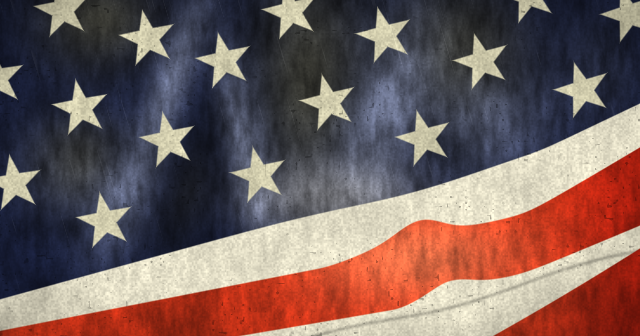
A Shadertoy shader for this background:

```glsl
// A weathered cloth: pale stars on dark blue folds above waving red and cream bands.
// Band edges are curves y(x), stars are bent rows of a five-pointed distance
// function, and layered value noise adds stains, weave, specks and scratches.

const float WIDTH = 7.68;          // canvas width in scene units
const float STAR_RADIUS = 0.35;
const float STAR_INNER = 0.40;     // inner radius relative to the tips
const float WEAR = 0.55;           // strength of the stains
const float GRAIN = 0.16;          // strength of the fine grain
const vec3 NAVY = vec3(0.075, 0.095, 0.18);
const vec3 OLIVE = vec3(0.19, 0.19, 0.17);
const vec3 HAZE = vec3(0.43, 0.46, 0.56);
const vec3 MIST = vec3(0.57, 0.57, 0.58);
const vec3 SOOT = vec3(0.055, 0.06, 0.075);
const vec3 CREAM = vec3(0.87, 0.85, 0.76);
const vec3 RED = vec3(0.75, 0.19, 0.09);
const vec3 CORAL = vec3(0.90, 0.46, 0.30);
const vec3 BLOOD = vec3(0.55, 0.08, 0.04);

// Star rows: first centre, then step to the next star
const vec4 ROWS[5] = vec4[5](
    vec4(0.17, 1.83, 1.09, -0.45), vec4(-0.04, 3.09, 1.05, -0.387),
    vec4(0.75, 3.91, 1.085, -0.385), vec4(3.49, 3.89, 1.167, -0.313),
    vec4(6.34, 4.09, 1.21, -0.23));
const int ROW_COUNT[5] = int[5](2, 4, 5, 4, 2);

float hash(vec2 p) {
    vec3 q = fract(p.xyx * 0.1031);
    q += dot(q, q.yzx + 33.33);
    return fract((q.x + q.y) * q.z);
}

float noise(vec2 p) {
    vec2 i = floor(p), f = fract(p);
    f = f * f * (3.0 - 2.0 * f);
    return mix(mix(hash(i), hash(i + vec2(1, 0)), f.x),
               mix(hash(i + vec2(0, 1)), hash(i + vec2(1, 1)), f.x), f.y);
}

float fbm(vec2 p) {
    float sum = 0.0, amp = 0.5;
    for (int i = 0; i < 5; i++) {
        sum += amp * noise(p);
        p = mat2(1.6, 1.2, -1.2, 1.6) * p + 7.3;
        amp *= 0.5;
    }
    return sum;
}

// Soft leaning ellipse
float glow(vec2 p, vec2 centre, vec2 radii, float lean) {
    vec2 q = p - centre;
    q.x -= lean * q.y;
    q /= radii;
    return exp(-dot(q, q));
}

float bump(float x, float centre, float width) {
    float t = (x - centre) / width;
    return exp(-t * t);
}

float ramp(float x) { return 0.5 * (x + sqrt(x * x + 0.05)); }

// Signed distance to the edge lines of a star
float starDistance(vec2 q, float tilt) {
    const float SECTOR = 0.628319;
    float a = abs(mod(atan(q.x, q.y) + tilt + SECTOR, 2.0 * SECTOR) - SECTOR);
    vec2 tip = vec2(0.0, STAR_RADIUS);
    vec2 side = STAR_RADIUS * STAR_INNER * vec2(sin(SECTOR), cos(SECTOR)) - tip;
    return dot(length(q) * vec2(sin(a), cos(a)) - tip, normalize(vec2(-side.y, side.x)));
}

float starField(vec2 p) {
    float d = 10.0;
    for (int r = 0; r < 5; r++) {
        for (int k = 0; k < ROW_COUNT[r]; k++) {
            float t = float(k);
            vec2 c = ROWS[r].xy + t * ROWS[r].zw;
            c += t * (t - float(ROW_COUNT[r] - 1)) * vec2(0.02, -0.015);
            c += vec2(-0.15, 0.10) * glow(c, vec2(2.86, 3.2), vec2(0.4), 0.0);
            d = min(d, starDistance(p - c, 0.16 + 0.02 * c.x));
        }
    }
    return d;
}

// Folded dark field with hazy streaks of light
vec3 fieldColour(vec2 p) {
    float olive = glow(p, vec2(1.2, 3.8), vec2(0.75, 0.6), 0.0)
        + glow(p, vec2(3.7, 3.1), vec2(0.7, 1.5), 0.0)
        + glow(p, vec2(5.5, 3.4), vec2(0.8, 0.9), 0.0)
        + glow(p, vec2(0.95, 2.1), vec2(0.5, 0.5), 0.0);
    vec3 c = mix(NAVY, OLIVE, min(olive, 1.0));
    float haze = 0.75 * glow(p, vec2(2.08, 3.1), vec2(0.23, 1.0), 0.33)
        + 0.85 * glow(p, vec2(2.93, 2.3), vec2(0.23, 1.05), -0.2)
        + 0.75 * glow(p, vec2(4.6, 2.55), vec2(0.45, 1.1), 0.33)
        + 0.45 * glow(p, vec2(5.9, 2.5), vec2(0.75, 0.7), 0.0)
        + 0.55 * glow(p, vec2(1.5, 1.7), vec2(0.4, 0.8), 0.3)
        + 0.25 * glow(p, vec2(0.7, 2.0), vec2(0.6, 0.6), 0.0)
        + 0.22 * glow(p, vec2(7.2, 3.2), vec2(0.5, 0.7), 0.0);
    c = mix(c, HAZE, min(haze, 0.9));
    c = mix(c, SOOT, 0.85 * glow(p, vec2(2.25, 1.75), vec2(0.32, 0.85), 0.25));
    return mix(c, MIST, 0.75 * glow(p, vec2(4.05, 1.65), vec2(1.0, 0.42), 0.0));
}

void mainImage(out vec4 fragColor, in vec2 fragCoord) {
    float px = WIDTH / iResolution.x;
    vec2 p = fragCoord * px;
    float x = p.x;
    float stain = fbm(p * 2.2), weave = fbm(p * vec2(13.0, 4.0)), grain = noise(p * 48.0);

    // Band edges from top to bottom
    float e1 = 0.44 + 0.275 * x - 0.08 * bump(x, 5.0, 1.1) + 0.2 * ramp(x - 6.5);
    float e2 = 0.06 + 0.195 * x + 0.15 * smoothstep(3.8, 4.9, x)
        + 0.19 * bump(x, 5.05, 0.36) + 0.4 * ramp(x - 6.3);
    float e3 = -0.49 + 0.17 * x + 0.15 * smoothstep(4.7, 5.4, x)
        + 0.08 * bump(x, 5.45, 0.3) + 0.25 * ramp(x - 6.25);
    float e4 = -0.01 + (x - 5.9) * (0.56 + 0.02 * (x - 5.9));
    vec4 below = smoothstep(-px, px, vec4(e1, e2, e3, e4) - p.y);

    // Cloth colours
    vec3 field = fieldColour(p) * (1.0 + 1.5 * WEAR * (stain + weave - 0.97));
    vec3 cream = CREAM * (1.0 + 0.35 * WEAR * (stain + weave - 1.0));
    vec3 red = mix(RED, CORAL, 0.85 * glow(p, vec2(5.0, 0.95), vec2(1.3, 0.6), 0.0));
    red = mix(red, BLOOD, smoothstep(6.3, 7.7, x) * 0.75);
    red *= 1.0 + WEAR * (stain + weave - 1.0) - 0.2 * bump(x, 2.3, 0.7);
    cream *= 1.0 - 0.22 * bump(p.y, 0.27 * x - 1.07 + 0.05 * sin(x * 2.0), 0.025);

    // Layers
    float stars = 1.0 - smoothstep(-px, px, starField(p));
    vec3 col = mix(field, cream * vec3(0.93, 0.93, 0.88), stars);
    col = mix(col, cream, below.x);
    col = mix(col, red, below.y);
    col = mix(col, cream, below.z);
    col = mix(col, red, below.w);

    // Specks, scratches, grain and darkened corners
    float speck = smoothstep(0.82, 0.95, noise(p * 27.0)) * smoothstep(0.45, 0.7, stain);
    float scratch = smoothstep(0.9, 1.0, noise(vec2(p.x * 30.0 + p.y * 9.0, p.y * 1.5)));
    col *= (1.0 - 0.3 * speck) * (1.0 + GRAIN * (grain - 0.5));
    col += 0.045 * scratch * (1.0 - below.x);
    vec2 v = fragCoord / iResolution.xy * 2.0 - 1.0;
    col *= 1.03 - 0.2 * smoothstep(0.6, 2.0, dot(v, v));
    fragColor = vec4(clamp(col, 0.0, 1.0), 1.0);
}
```
